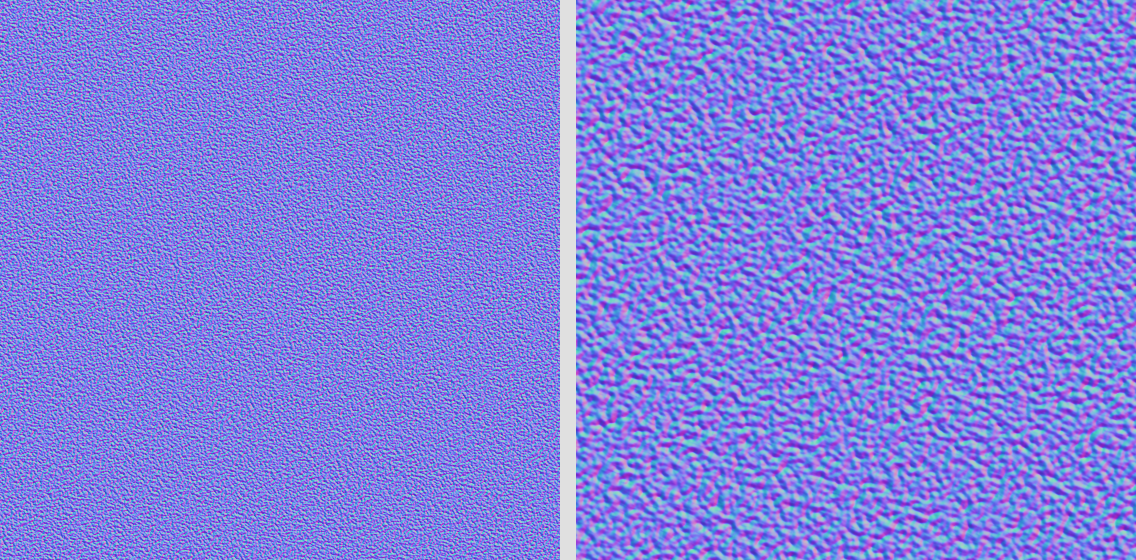
Left, the full canvas; right, a detail of the centre.
Give the GLSL for this texture map, as a three.js fragment shader.

```glsl
varying vec2 vUv;

const vec2 GRAIN_COUNT = vec2(218.0, 236.0); // noise cells across and up
const vec2 RELIEF = vec2(0.80, 0.90);        // slope strength along each axis
const float CREASE = 0.5;                    // flattens tops, sharpens valleys
const float SOFTNESS = 0.88;                 // length of the packed normal
const vec3 LAYER_SCALE = vec3(0.72, 1.0, 1.28);
const vec3 LAYER_WEIGHT = vec3(0.45, 0.65, 0.35);
const vec3 LAYER_ANGLE = vec3(1.05, 0.31, 0.62); // radians
const vec2 LAYER_OFFSET = vec2(37.3, 91.7);
const float TAU = 6.2831853;

float hash(vec2 cell) {
  vec3 p = fract(vec3(cell.xyx) * vec3(0.1031, 0.1030, 0.0973));
  p += dot(p, p.yzx + 33.33);
  return fract((p.x + p.y) * p.z);
}

// Unit gradient at a lattice corner
vec2 cornerGradient(vec2 cell) {
  float angle = TAU * hash(cell);
  return vec2(cos(angle), sin(angle));
}

// Gradient noise: height in x, analytic slope in yz
vec3 noiseWithSlope(vec2 p) {
  vec2 cell = floor(p);
  vec2 f = p - cell;
  vec2 u = f * f * f * (f * (f * 6.0 - 15.0) + 10.0);
  vec2 du = 30.0 * f * f * (f * (f - 2.0) + 1.0);

  vec2 ga = cornerGradient(cell);
  vec2 gb = cornerGradient(cell + vec2(1.0, 0.0));
  vec2 gc = cornerGradient(cell + vec2(0.0, 1.0));
  vec2 gd = cornerGradient(cell + vec2(1.0, 1.0));

  float va = dot(ga, f);
  float vb = dot(gb, f - vec2(1.0, 0.0));
  float vc = dot(gc, f - vec2(0.0, 1.0));
  float vd = dot(gd, f - vec2(1.0, 1.0));

  float height = mix(mix(va, vb, u.x), mix(vc, vd, u.x), u.y);
  vec2 slope = mix(mix(ga, gb, u.x), mix(gc, gd, u.x), u.y)
             + du * (u.yx * (va - vb - vc + vd) + vec2(vb, vc) - va);
  return vec3(height, slope);
}

// One scaled and turned layer, its slope turned back
vec3 grainLayer(vec2 p, float scale, float angle, vec2 offset) {
  float c = cos(angle);
  float s = sin(angle);
  mat2 turn = mat2(c, s, -s, c);
  vec3 n = noiseWithSlope(turn * p * scale + offset);
  return vec3(n.x / scale, n.yz * turn);
}

void main() {
  vec2 p = vUv * GRAIN_COUNT;

  // Sum the layers; the turns hide the lattice
  vec3 grain = vec3(0.0);
  for (int i = 0; i < 3; i++) {
    vec2 offset = LAYER_OFFSET * float(i);
    grain += LAYER_WEIGHT[i] * grainLayer(p, LAYER_SCALE[i], LAYER_ANGLE[i], offset);
  }

  // Rounded pebbles with steeper creases between them
  float steepness = max(1.0 - CREASE * grain.x, 0.2);
  vec2 slope = RELIEF * steepness * grain.yz;

  // Pack the softened surface normal into colour
  vec3 normal = SOFTNESS * normalize(vec3(-slope, 1.0));
  gl_FragColor = vec4(normal * 0.5 + 0.5, 1.0);
}
```
